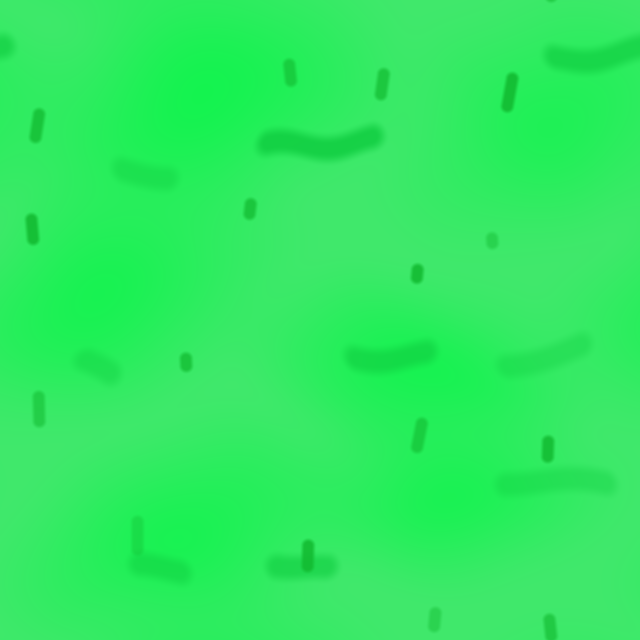
A WebGL 2 fragment shader for this texture:

```glsl
#version 300 es
precision highp float;
// Tiling bright green ground with soft glowing patches, blurred brush strokes and short upright flecks.

uniform vec2 u_resolution;
out vec4 fragColor;

const float TAU = 6.2831853;

// Four random values in 0..1 for a cell of a layer
vec4 hash4(vec2 cell, uint layer) {
    uvec4 v = uvec4(uvec2(cell), layer, layer * 7u + 3u) * 1664525u + 1013904223u;
    v += v.yzxy * v.wxyz;
    v ^= v >> 16u;
    v += v.yzxy * v.wxyz;
    v ^= v >> 16u;
    return vec4(v & 65535u) / 65535.0;
}

vec2 rotate(vec2 p, float angle) {
    float c = cos(angle), s = sin(angle);
    return vec2(c * p.x + s * p.y, c * p.y - s * p.x);
}

// Offset from the jittered site of neighbour k (0..8) on a wrapping grid
vec2 siteOffset(vec2 p, vec2 grid, int k, uint layer, float jitter, out vec4 rnd) {
    vec2 cell = floor(p * grid) + vec2(k % 3 - 1, k / 3 - 1);
    vec2 wrapped = mod(cell, grid);
    rnd = hash4(wrapped, layer);
    vec2 shift = (hash4(wrapped, layer + 20u).xy - 0.5) * jitter;
    return p - (cell + 0.5 + shift) / grid;
}

// Wide blurred ellipses, slightly tilted
float glow(vec2 p) {
    p += 0.018 * sin(TAU * (p.yx * vec2(2.0, 1.0) + vec2(0.1, 0.4)));
    p += 0.008 * sin(TAU * (p.yx * 3.0 + p * 2.0));
    float clear = 1.0;
    vec4 rnd;
    for (int k = 0; k < 9; k++) {
        vec2 q = siteOffset(p, vec2(2.0, 3.0), k, 1u, 0.6, rnd);
        q = rotate(q, mix(-0.1, 0.45, rnd.x));
        vec2 radius = vec2(mix(0.26, 0.42, rnd.y), mix(0.16, 0.25, rnd.z));
        float spot = 1.0 - smoothstep(0.0, 1.0, length(q / radius));
        clear *= 1.0 - mix(0.5, 1.0, rnd.w) * spot;
    }
    return 1.0 - clear;
}

// Bent, mostly level strokes with blurred edges; short ones tilt more
float strokes(vec2 p) {
    float cover = 0.0;
    vec4 rnd;
    for (int k = 0; k < 9; k++) {
        vec2 q = siteOffset(p, vec2(3.0), k, 2u, 0.75, rnd);
        q = rotate(q, (rnd.x - 0.45) * mix(1.3, 0.5, smoothstep(0.1, 0.4, rnd.y)));
        q.y += 0.008 * sin(q.x * mix(22.0, 40.0, rnd.z) + TAU * rnd.w);
        float halfLength = mix(0.015, 0.085, rnd.y);
        float d = length(vec2(max(abs(q.x) - halfLength, 0.0), q.y));
        float strength = mix(0.35, 0.9, rnd.z * rnd.z);
        cover = max(cover, strength * (1.0 - smoothstep(0.007, 0.029, d)));
    }
    return cover;
}

// Small upright capsules with firmer edges
float flecks(vec2 p) {
    float cover = 0.0;
    vec4 rnd;
    for (int k = 0; k < 9; k++) {
        vec2 q = siteOffset(p, vec2(4.0), k, 3u, 0.85, rnd);
        q = rotate(q, mix(0.12, -0.25, rnd.x));
        float halfLength = mix(0.003, 0.022, rnd.y);
        float d = length(vec2(q.x, max(abs(q.y) - halfLength, 0.0)));
        float strength = mix(0.35, 0.9, rnd.z);
        cover = max(cover, strength * (1.0 - smoothstep(0.005, 0.0135, d)));
    }
    return cover;
}

void main() {
    vec2 uv = gl_FragCoord.xy / u_resolution;
    vec3 color = mix(vec3(0.25, 0.91, 0.42), vec3(0.07, 0.955, 0.305), glow(uv));
    color = mix(color, vec3(0.06, 0.80, 0.25), strokes(uv));
    color = mix(color, vec3(0.07, 0.73, 0.19), flecks(uv));
    fragColor = vec4(color, 1.0);
}
```
